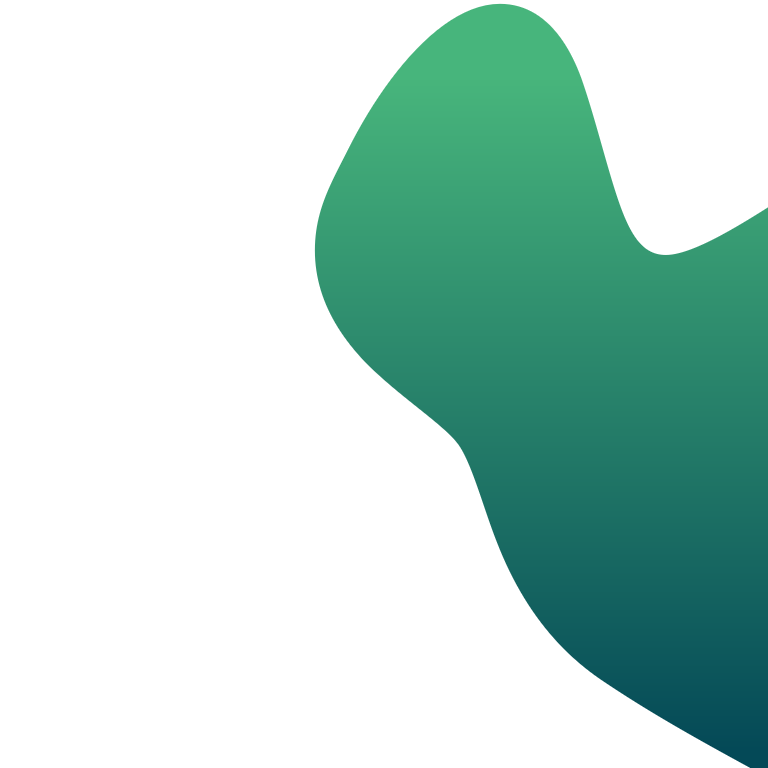
Reproduce this background procedurally as a Shadertoy shader.

```glsl
// Draws a smooth green-to-teal blob running off the right side of a white canvas.

vec2 uv;               // current position, 0 to 1 across the canvas
vec2 pen;              // end of the outline drawn so far
float nearest = 1e3;   // squared distance to the outline
float side = 1.0;      // flips at each crossing: -1 inside, 1 outside

// Extend the outline with a straight edge
void lineTo(vec2 end) {
    vec2 edge = end - pen;
    vec2 rel = uv - pen;
    vec2 gap = rel - edge * clamp(dot(rel, edge) / max(dot(edge, edge), 1e-12), 0.0, 1.0);
    nearest = min(nearest, dot(gap, gap));

    // Even-odd crossing test along a horizontal ray
    if ((pen.y > uv.y) != (end.y > uv.y) && rel.x < edge.x * rel.y / edge.y) side = -side;
    pen = end;
}

// Extend the outline with a cubic Bezier curve
void curveTo(vec2 handleA, vec2 handleB, vec2 end) {
    const int STEPS = 24;
    vec2 start = pen;
    for (int i = 1; i <= STEPS; i++) {
        float t = float(i) / float(STEPS);
        float s = 1.0 - t;
        lineTo(s * s * s * start + 3.0 * s * s * t * handleA
             + 3.0 * s * t * t * handleB + t * t * t * end);
    }
}

// Signed distance to the blob, negative inside
float blobDistance() {
    vec2 crown = vec2(0.651, 0.995);
    pen = crown;

    // Right flank of the lobe, the notch, and the rise to the right
    curveTo(vec2(0.703, 0.995), vec2(0.737, 0.953), vec2(0.757, 0.898));
    curveTo(vec2(0.777, 0.841), vec2(0.794, 0.766), vec2(0.811, 0.723));
    curveTo(vec2(0.826, 0.685), vec2(0.842, 0.668), vec2(0.867, 0.668));
    curveTo(vec2(0.898, 0.668), vec2(0.951, 0.699), vec2(1.000, 0.730));

    // Close the shape beyond the canvas
    lineTo(vec2(1.1, 0.795));
    lineTo(vec2(1.1, -0.068));
    lineTo(vec2(0.977, 0.0));

    // Lower flank up to the waist
    curveTo(vec2(0.898, 0.043), vec2(0.840, 0.076), vec2(0.781, 0.116));
    curveTo(vec2(0.723, 0.156), vec2(0.678, 0.214), vec2(0.647, 0.294));
    curveTo(vec2(0.630, 0.337), vec2(0.616, 0.391), vec2(0.599, 0.418));

    // Left bulge and back to the crown
    curveTo(vec2(0.582, 0.445), vec2(0.521, 0.482), vec2(0.475, 0.529));
    curveTo(vec2(0.434, 0.572), vec2(0.410, 0.620), vec2(0.410, 0.674));
    curveTo(vec2(0.410, 0.727), vec2(0.432, 0.763), vec2(0.453, 0.805));
    curveTo(vec2(0.501, 0.901), vec2(0.577, 0.995), crown);

    return side * sqrt(nearest);
}

void mainImage(out vec4 fragColor, in vec2 fragCoord) {
    uv = fragCoord / iResolution.xy;

    // Vertical gradient, flat near both ends
    vec3 deepTeal = vec3(0.015, 0.285, 0.340);
    vec3 leafGreen = vec3(0.280, 0.710, 0.485);
    vec3 blobColor = mix(deepTeal, leafGreen, clamp((uv.y - 0.02) / 0.88, 0.0, 1.0));

    // One-pixel smooth edge over white
    float coverage = clamp(0.5 - blobDistance() * iResolution.y, 0.0, 1.0);
    fragColor = vec4(mix(vec3(1.0), blobColor, coverage), 1.0);
}
```
